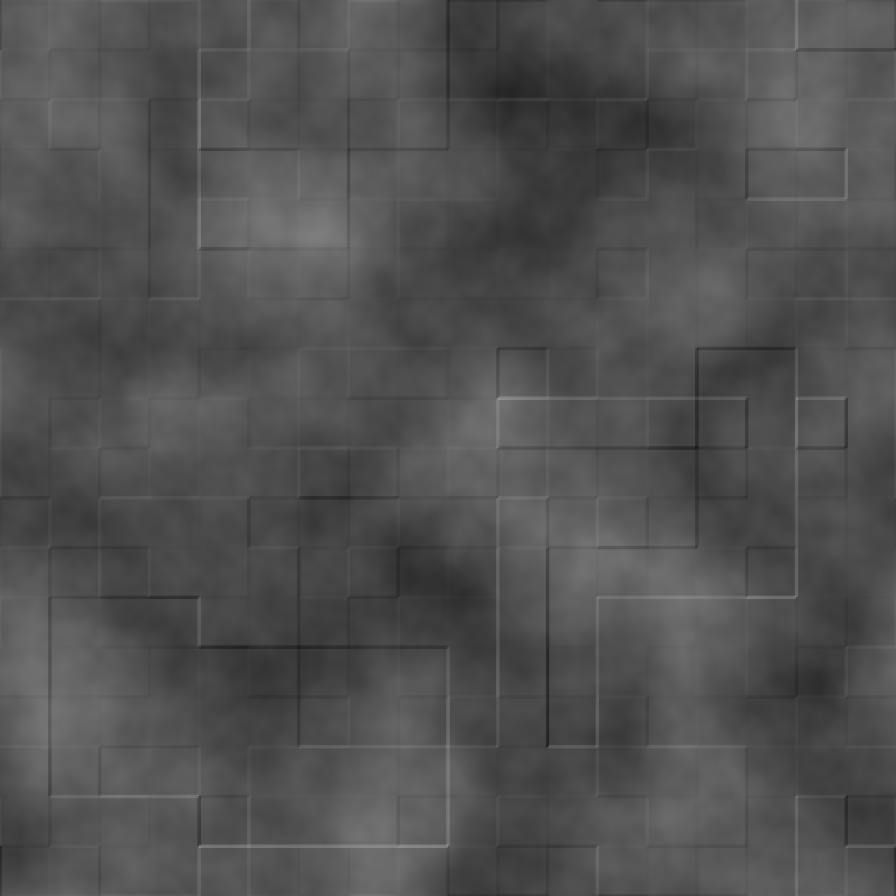
This texture is drawn by a WebGL 1 fragment shader. Its source:

```glsl
precision highp float;
// Soft dark grey clouds under a faint square grid of embossed, overlapping panels.

uniform vec2 u_resolution;

const float GRID = 18.0;           // cells across the tile
const int PANELS = 72;             // overlapping rectangles of cells
const float PANEL_MAX = 5.0;       // longest panel side in cells
const float CELL_RELIEF = 0.22;    // height noise of single cells
const float LINE_HALF = 0.035;     // half line width in cells
const float LINE_GAIN = 0.085;     // strength of embossed lines
const float LINE_LIMIT = 0.13;     // strongest line
const float PANEL_TONE = 0.012;    // panel fill brightness
const float CLOUD_SCALE = 4.0;     // largest cloud lattice
const int CLOUD_OCTAVES = 5;
const float CLOUD_GAIN = 0.55;
const float CLOUD_CONTRAST = 0.19;
const float BASE_GREY = 0.317;
const float TAU = 6.2831853;

float hash(vec2 p, float seed) {
  vec3 q = fract(vec3(p.xyx + seed * 1.37) * vec3(0.1031, 0.1030, 0.0973));
  q += dot(q, q.yzx + 33.33);
  return fract((q.x + q.y) * q.z);
}

// Slope contribution of one wrapped lattice corner
float corner(vec2 lattice, vec2 offset, float period, float seed) {
  float angle = TAU * hash(mod(lattice, period), seed);
  return dot(vec2(cos(angle), sin(angle)), offset);
}

float gradientNoise(vec2 p, float period, float seed) {
  vec2 i = floor(p), f = p - i;
  vec2 u = f * f * f * (f * (f * 6.0 - 15.0) + 10.0);
  vec2 e = vec2(1.0, 0.0);
  float low = mix(corner(i, f, period, seed),
                  corner(i + e, f - e, period, seed), u.x);
  float high = mix(corner(i + e.yx, f - e.yx, period, seed),
                   corner(i + 1.0, f - 1.0, period, seed), u.x);
  return mix(low, high, u.y);
}

float clouds(vec2 uv) {
  float sum = 0.0, amplitude = 1.0, period = CLOUD_SCALE;
  for (int i = 0; i < CLOUD_OCTAVES; i++) {
    float seed = 11.0 + 17.0 * float(i);
    vec2 shift = vec2(hash(vec2(3.0, 5.0), seed), hash(vec2(7.0, 2.0), seed));
    sum += amplitude * gradientNoise(uv * period + shift, period, seed);
    amplitude *= CLOUD_GAIN;
    period *= 2.0;
  }
  return sum;
}

float cellRelief(vec2 cell) {
  return CELL_RELIEF * (2.0 * hash(mod(cell, GRID), 71.0) - 1.0);
}

// 1 where the cell lies in the wrapped panel
float inPanel(vec2 cell, vec2 origin, vec2 size) {
  vec2 inside = step(mod(cell - origin, GRID) + 0.5, size);
  return inside.x * inside.y;
}

// Heights of a cell, its horizontal and its vertical neighbour
vec3 panelHeights(vec2 cell, vec2 sideCell, vec2 stackCell) {
  vec3 height = vec3(cellRelief(cell), cellRelief(sideCell), cellRelief(stackCell));
  for (int i = 0; i < PANELS; i++) {
    vec2 id = vec2(float(i), 9.0);
    vec2 origin = floor(GRID * vec2(hash(id, 1.0), hash(id, 23.0)));
    vec2 size = 1.0 + floor(PANEL_MAX * vec2(hash(id, 41.0), hash(id, 59.0)));
    float lift = 2.0 * hash(id, 83.0) - 1.0;
    height += lift * lift * lift * vec3(inPanel(cell, origin, size),
      inPanel(sideCell, origin, size), inPanel(stackCell, origin, size));
  }
  return height;
}

void main() {
  vec2 uv = gl_FragCoord.xy / u_resolution;
  vec2 p = uv * GRID;
  vec2 cell = floor(p), f = p - cell;

  // Nearest neighbour across each axis: -1 or +1
  vec2 toward = 2.0 * step(0.5, f) - 1.0;
  vec3 height = panelHeights(cell, cell + vec2(toward.x, 0.0),
                             cell + vec2(0.0, toward.y));

  // Height steps lit from the upper left
  vec2 relief = (height.yz - height.x) * toward * vec2(1.0, -1.0);
  relief = clamp(relief * LINE_GAIN, -LINE_LIMIT, LINE_LIMIT);

  // Antialiased grid lines
  vec2 edgeDistance = min(f, 1.0 - f);
  vec2 soft = 0.5 * GRID / u_resolution;
  vec2 line = 1.0 - smoothstep(LINE_HALF - soft, LINE_HALF + soft, edgeDistance);

  float grey = BASE_GREY + CLOUD_CONTRAST * clouds(uv);
  grey += PANEL_TONE * height.x + dot(line, relief);
  gl_FragColor = vec4(vec3(clamp(grey, 0.0, 1.0)), 1.0);
}
```
